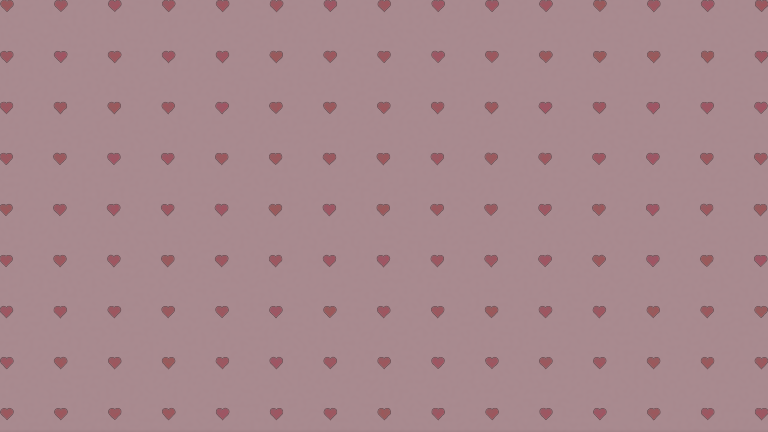
Reproduce this pattern procedurally as a WebGL 1 fragment shader.

```glsl
precision mediump float;

// Small outlined hearts on a dusty mauve ground, in a grid of 15 by 9.
// Each grid cell draws one heart from a distance function; gradient noise
// and a per-cell hash vary its outline, tint and mottled wear.

uniform vec2 u_resolution;

// Lengths are fractions of the canvas height.
const vec2 SPACING = vec2(0.12477, 0.1181);
const vec2 TOP_LEFT = vec2(0.0150, 0.9861);
const float HEART_SIZE = 0.0257;
const float LINE_WIDTH = 0.0018;

const vec3 GROUND = vec3(0.66, 0.54, 0.56);
const vec3 ROSE = vec3(0.625, 0.335, 0.365);
const vec3 DUSTY_ROSE = vec3(0.57, 0.365, 0.395);
const vec3 OUTLINE = vec3(0.40, 0.29, 0.31);

float hash(vec2 p) {
  vec3 q = fract(p.xyx * vec3(0.1031, 0.1030, 0.0973));
  q += dot(q, q.yzx + 33.33);
  return fract((q.x + q.y) * q.z);
}

vec2 gradient(vec2 corner) {
  float angle = 6.2832 * hash(corner);
  return vec2(cos(angle), sin(angle));
}

float gradientNoise(vec2 p) {
  vec2 i = floor(p);
  vec2 f = fract(p);
  vec2 u = f * f * (3.0 - 2.0 * f);
  vec2 e = vec2(1.0, 0.0);
  float low = mix(dot(gradient(i), f), dot(gradient(i + e), f - e), u.x);
  float high = mix(dot(gradient(i + e.yx), f - e.yx),
                   dot(gradient(i + e.xx), f - e.xx), u.x);
  return mix(low, high, u.y);
}

// Signed distance to a heart with its tip at the origin, about 1.1 tall.
float heartDistance(vec2 p) {
  p.x = abs(p.x);
  if (p.x + p.y > 1.0) {
    return length(p - vec2(0.25, 0.75)) - 0.35355;
  }
  vec2 notch = p - vec2(0.0, 1.0);
  vec2 side = p - 0.5 * max(p.x + p.y, 0.0);
  return sqrt(min(dot(notch, notch), dot(side, side))) * sign(p.x - p.y);
}

// Share of a pixel that lies inside a shape.
float coverage(float distance, float pixel) {
  return clamp(0.5 - distance / pixel, 0.0, 1.0);
}

// Worn fill: redder toward the lower middle, greyer toward the upper left.
vec3 heartFill(vec2 p, vec2 cell) {
  float grain = gradientNoise(p * 4.0 + cell * 7.3 + 50.0);
  float fade = 0.3 + 0.45 * (p.y - 0.55) - 0.3 * p.x + 0.7 * grain;
  vec3 tint = vec3(0.010, -0.008, 0.018) * (hash(cell + 20.0) - 0.5) * 2.0;
  return mix(ROSE, DUSTY_ROSE, clamp(fade, 0.0, 1.0)) + tint;
}

void main() {
  float pixel = 1.0 / u_resolution.y;
  vec2 p = gl_FragCoord.xy * pixel;

  // Ground with faint mottling and a slightly shaded lower edge.
  vec3 color = GROUND + 0.006 * gradientNoise(p * 90.0);
  color -= 0.02 * (1.0 - smoothstep(0.0, 0.008, p.y));

  // Nearest grid cell, with a gentle sideways drift from row to row.
  vec2 cell = floor((p - TOP_LEFT) / SPACING + 0.5);
  vec2 center = TOP_LEFT + cell * SPACING;
  center.x += 0.0012 * cos(cell.y * 0.7854);

  // Heart coordinates, centred halfway up the shape.
  vec2 q = (p - center) / HEART_SIZE + vec2(0.0, 0.55);
  float wobble = 0.035 * gradientNoise(q * 3.0 + cell * 5.7 + 80.0);
  float d = (heartDistance(q) + wobble) * HEART_SIZE;

  // Thin dark rim around the fill.
  float whole = coverage(d, pixel);
  float inner = coverage(d + LINE_WIDTH, pixel);
  color = mix(color, OUTLINE, whole - inner);
  color = mix(color, heartFill(q, cell), inner);

  gl_FragColor = vec4(color, 1.0);
}
```
